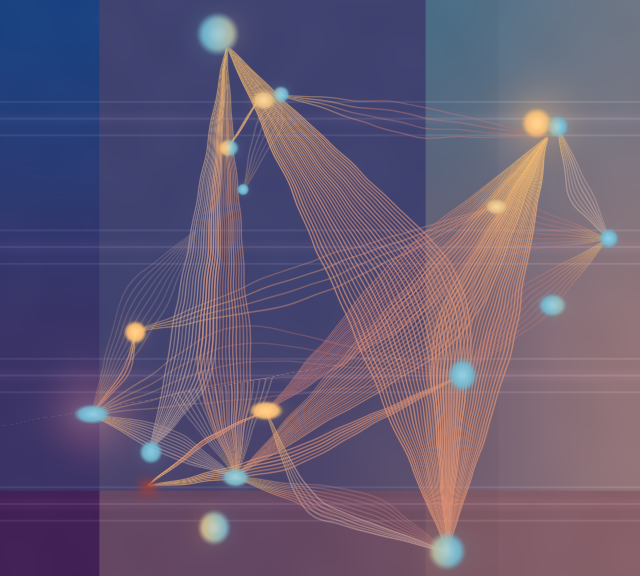
Write a Shadertoy shader that draws this background.

```glsl
// Glowing nodes joined by fans of fine strands over dusky panels.
// The canvas is 100 units high.
const vec3 YELLOW = vec3(.98, .74, .43), PEACH = vec3(.89, .58, .45);
const vec3 ROSE = vec3(.74, .46, .46), PALE = vec3(.77, .66, .63);
const vec3 AQUA = vec3(.43, .71, .8), EMBER = vec3(.62, .25, .24);
const float STRAND_WIDTH = .07, WOBBLE = .45;
const float PANEL_LEFT = 17.25, PANEL_RIGHT = 73.9, PANEL_FAR = 86.5, FLOOR_Y = 14.8;

// Node centres
const vec2 TOP = vec2(37.8, 94.1), APEX = vec2(39.2, 92.2);
const vec2 BUD = vec2(48.8, 83.6), LEAF = vec2(39.7, 74.3), SEED = vec2(42.2, 67.1);
const vec2 SUN = vec2(93.2, 78.6), CREST = vec2(96.8, 78), FORK = vec2(95.2, 76.3);
const vec2 EAST = vec2(105.7, 58.6), REEF = vec2(95.9, 47), SPARK = vec2(86.2, 64.1);
const vec2 HUB = vec2(80.3, 34.9), LAMP = vec2(23.5, 42.3), WEST = vec2(16, 28.1);
const vec2 PEARL = vec2(26.2, 21.5), AMBER = vec2(46.2, 28.7), STAR = vec2(40.9, 17.1);
const vec2 COAL = vec2(25.7, 15.4), DROP = vec2(37.2, 8.4), BASE = vec2(77.6, 4.3);

vec3 col;
vec2 p, wavy;
float pixel;

float hash(float n) { return fract(sin(n * 91.35) * 437.58); }

float corner(vec2 cell, vec2 offset) {
  float angle = 6.2832 * hash(dot(cell, vec2(1, 57.3)));
  return dot(vec2(cos(angle), sin(angle)), offset);
}

float gradientNoise(vec2 x) {
  vec2 i = floor(x), f = x - i, w = f * f * (3. - 2. * f), e = vec2(1, 0);
  return mix(mix(corner(i, f), corner(i + e, f - e), w.x),
    mix(corner(i + e.yx, f - e.yx), corner(i + 1., f - 1.), w.x), w.y);
}

// Climbs from 0 to the peak, then falls to 0, with a rounded turn
float bowShape(float s, float peak) {
  float up = s / peak, down = (1. - s) / max(1. - peak, .001);
  float h = max(.5 - abs(up - down), 0.);
  return min(up, down) - h * h * .5;
}

// Strands from a to b; bow = first offset, last offset, place of peak
void fan(vec2 a, vec2 b, vec3 bow, float count, vec3 tint, float alpha) {
  float span = length(b - a);
  vec2 dir = (b - a) / span, rel = wavy - a;
  float s = dot(rel, dir) / span, across = dot(rel, vec2(-dir.y, dir.x));
  float shape = max(bowShape(s, bow.z), .001);
  float slot = (across / shape - bow.x) / (bow.y - bow.x) * count;
  float id = clamp(floor(slot), 0., count - 1.);
  float offset = mix(bow.x, bow.y, (id + .5) / count);
  float slope = offset * (bowShape(s + .01, bow.z) - shape) / (.01 * span);
  float dist = abs(across - offset * shape) / sqrt(1. + slope * slope);
  float line = 1. - smoothstep(0., STRAND_WIDTH + pixel, dist);
  line *= smoothstep(0., .01, s) * smoothstep(0., .01, 1. - s);
  vec3 hue = mix(YELLOW, tint, smoothstep(.05, .4, s));
  col = mix(col, hue, line * alpha * (.65 + .35 * hash(id + span)));
}

// Soft ellipse whose warmth changes from left to right
void node(vec2 centre, float width, float height, float warmth, float change) {
  vec2 d = (p - centre) / vec2(width, height);
  float r = length(d);
  vec3 hue = mix(AQUA, YELLOW, clamp(warmth + change * d.x, 0., 1.));
  hue += .12 * exp(-3. * r * r);
  col = mix(col, hue, .22 * exp(-.8 * r * r));
  col = mix(col, hue, .9 - .9 * smoothstep(.65, 1.15, r));
}

float edge(float at, float x) { return smoothstep(at - pixel, at + pixel, x); }

float glow(vec2 centre) { return exp(-.022 * dot(p - centre, p - centre)); }

void background() {
  float rise = smoothstep(35., 105., p.y), reach = smoothstep(PANEL_RIGHT, 111., p.x);
  float below = 1. - edge(FLOOR_Y, p.y);
  vec3 left = mix(vec3(.23, .2, .4), vec3(.1, .26, .51), rise);
  vec3 middle = mix(vec3(.29, .26, .42), vec3(.25, .26, .44), smoothstep(10., 55., p.y));
  vec3 right = mix(vec3(.43, .36, .44), vec3(.56, .44, .46), reach);
  right = mix(right, mix(vec3(.29, .43, .53), vec3(.41, .45, .51), reach), rise);
  left = mix(left, vec3(.26, .12, .33), .9 * below);
  middle = mix(middle, vec3(.41, .28, .38), .85 * below);
  right = mix(right, vec3(.5, .34, .38), .8 * below);
  float blend = smoothstep(45., 80., p.x) * (1. - smoothstep(15., 60., p.y));
  middle = mix(middle, right, .6 * blend);
  col = mix(mix(left, middle, edge(PANEL_LEFT, p.x)), right, edge(PANEL_RIGHT, p.x));
  col += .015 * edge(PANEL_FAR, p.x) + .012 * gradientNoise(p * .12);
  // Bands, each with three hairlines
  for (float i = 0.; i < 4.; i++) {
    float y = p.y - 79.4 + 22.3 * i;
    col += vec3(.025, .015, .018) * (1. - smoothstep(.4, 1.6, abs(y)));
    for (float j = -1.; j < 2.; j++)
      col += .055 - .055 * smoothstep(.05, .28, abs(y - 2.9 * j));
  }
  col += vec3(.22, .1, .06) * glow(WEST) + vec3(.16, .08, 0) * glow(SUN);
}

void mainImage(out vec4 fragColor, in vec2 fragCoord) {
  pixel = 100. / iResolution.y;
  p = fragCoord * pixel;
  wavy = p + WOBBLE * vec2(gradientNoise(p * .17), gradientNoise(p * .17 + 40.));
  background();
  // Faint threads
  fan(LAMP, SPARK, vec3(-6, 3, .45), 4., PEACH, .5);
  fan(WEST, HUB, vec3(-2, 16, .4), 5., ROSE, .35);
  fan(BUD, FORK, vec3(-5, 3, .5), 4., ROSE, .5);
  fan(SEED, BUD, vec3(-3, 3, .7), 5., PALE, .3);
  fan(EAST, SPARK, vec3(-3, 9, .9), 8., ROSE, .45);
  fan(EAST, HUB, vec3(-5, 3, .5), 8., ROSE, .45);
  fan(WEST, vec2(34, 60), vec3(-3, 7, .6), 8., PALE, .3);
  // Main fans
  fan(APEX, PEARL, vec3(-.5, 9, .8), 14., PALE, .65);
  fan(APEX, STAR, vec3(-7, 3.8, .78), 16., PEACH, .6);
  fan(FORK, AMBER, vec3(-4, 8, .5), 20., ROSE, .65);
  fan(FORK, STAR, vec3(-1, 14, .42), 18., PEACH, .6);
  fan(APEX, BASE, vec3(0, 24, .58), 28., PEACH, .75);
  fan(FORK, BASE, vec3(-13, 3.2, .5), 24., PEACH, .75);
  fan(CREST, EAST, vec3(-4, 1, .6), 7., PALE, .65);
  // Lower web
  fan(STAR, vec2(38, 33), vec3(-10, 9, 1), 18., PALE, .4);
  fan(WEST, STAR, vec3(-2, 4, .5), 9., PALE, .6);
  fan(STAR, BASE, vec3(-2, 6, .6), 9., ROSE, .55);
  fan(AMBER, BASE, vec3(-11, -7, .4), 5., PALE, .6);
  fan(COAL, AMBER, vec3(1, 2, .5), 3., PEACH, .9);
  fan(COAL, HUB, vec3(-6, -2, .4), 6., PEACH, .7);
  fan(LAMP, WEST, vec3(1, 3, .4), 3., PEACH, .7);
  fan(BUD - vec2(4, 1), LEAF, vec3(-.2, .2, .5), 2., YELLOW, .95);
  // Nodes
  node(TOP, 3.5, 3.5, .2, .35);
  node(BUD - vec2(3, 1), 2., 1.6, .85, 0.);
  node(BUD, 1.4, 1.4, .1, -.2);
  node(LEAF, 1.7, 1.5, .5, -1.);
  node(SEED, 1., 1., 0., 0.);
  node(SUN, 2.5, 2.5, .95, 0.);
  node(CREST, 1.8, 1.8, .15, -.4);
  node(EAST, 1.6, 1.6, 0., 0.);
  node(REEF, 2.3, 1.9, .1, .2);
  node(SPARK, 1.8, 1.3, .8, 0.);
  node(HUB, 2.4, 2.7, 0., 0.);
  node(LAMP, 1.9, 1.9, 1., 0.);
  node(WEST, 3., 1.6, 0., 0.);
  node(PEARL, 1.9, 1.9, 0., 0.);
  node(AMBER, 2.8, 1.6, 1., 0.);
  node(STAR, 2.3, 1.6, .1, 0.);
  node(DROP, 2.7, 2.9, .4, -.4);
  node(BASE, 3.1, 3.1, .2, -.4);
  col = mix(col, EMBER, .8 * exp(-.4 * dot(p - COAL, p - COAL)));
  fragColor = vec4(col, 1);
}
```
